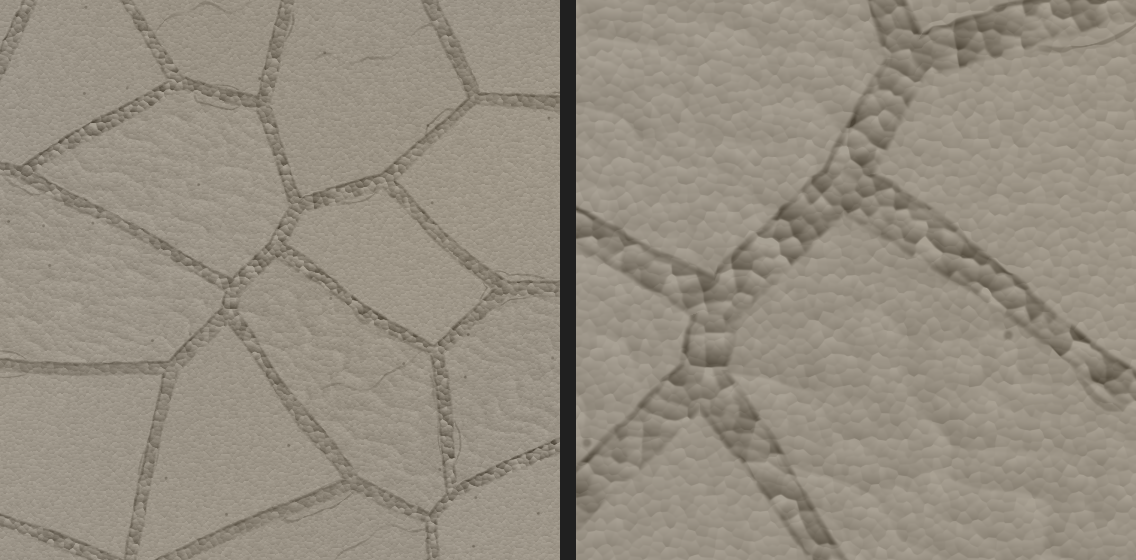
Left, the full canvas; right, a detail of the centre.
Write a Shadertoy shader that draws this texture.

```glsl
vec2 hash2(vec2 p) {
    vec3 h = fract(p.xyx * vec3(.1031, .1030, .0973));
    h += dot(h, h.yzx + 33.33);
    return fract((h.xx + h.yz) * h.zy);
}

// Soft cellular noise: xy points to the grain centre, z is the grain tone
vec3 grains(vec2 p) {
    vec2 cell = floor(p), f = p - cell;
    vec4 sum = vec4(0.);
    for (int y = -1; y <= 1; y++)
    for (int x = -1; x <= 1; x++) {
        vec2 g = vec2(x, y);
        vec2 r = g + hash2(cell + g) - f;
        sum += exp(-12. * dot(r, r)) * vec4(r, hash2(cell + g + 57.).x, 1.);
    }
    return sum.xyz / sum.w;
}

// Smooth wandering value, roughly -1 to 1
float waves(vec2 p) {
    return (sin(p.x + 1.7 * sin(p.y * .8)) + sin(p.y * 1.3 + 2. * sin(p.x * .6 + 1.))
          + .7 * sin(dot(p, vec2(1.9, -1.6)) + 2.)) / 2.7;
}

// Distance to the nearest joint; also the stone's id, local position and edge normal
float slabs(vec2 p, out vec2 id, out vec2 local, out vec2 normal) {
    vec2 scale = vec2(3.4, 2.7);
    vec2 q = p * scale, cell = floor(q), f = q - cell, nearest = vec2(9.);
    for (int y = -2; y <= 2; y++)
    for (int x = -2; x <= 2; x++) {
        vec2 g = vec2(x, y);
        vec2 r = (g + .05 + .9 * hash2(cell + g) - f) / scale;
        if (dot(r, r) < dot(nearest, nearest)) {
            nearest = r;
            id = cell + g;
        }
    }
    local = -nearest;
    normal = vec2(0., 1.);
    float edge = 9.;
    vec2 home = id - cell;
    for (int y = -2; y <= 2; y++)
    for (int x = -2; x <= 2; x++) {
        vec2 g = home + vec2(x, y);
        if (x == 0 && y == 0) continue;
        vec2 r = (g + .05 + .9 * hash2(cell + g) - f) / scale;
        vec2 n = normalize(r - nearest);
        float d = dot(.5 * (r + nearest), n);
        if (d < edge) {
            edge = d;
            normal = n;
        }
    }
    return edge;
}

void mainImage(out vec4 fragColor, in vec2 fragCoord) {
    vec2 uv = fragCoord / iResolution.y;
    float px = 1. / iResolution.y;

    // Bent, slightly ragged slab outlines
    vec2 p = uv + vec2(3., 7.);
    vec2 bend = .009 * vec2(waves(p * 9.), waves(p.yx * 9. + 4.));
    vec2 ragged = .0022 * grains(p * 55.).xy;
    vec2 id, local, normal;
    float d = slabs(p + bend + ragged, id, local, normal);
    float halfWidth = .0115 + .0032 * waves(p * 13.);
    float joint = 1. - smoothstep(-.0012 - px, .0012 + px, d - halfWidth);
    vec2 traits = hash2(id + 19.);

    // Fine sanded stone, with rippled cleft faces on some slabs
    vec3 fine = grains(p * 185.);
    vec3 medium = grains(p * 75.);
    float shade = .013 + .05 * fine.y + .038 * (fine.z - .5)
                + .014 * medium.y + .006 * waves(p * 6.) + .012 * (traits.y - .5);
    vec2 tilted = mat2(.91, .42, -.42, .91) * p;
    vec3 ripple = grains(tilted * vec2(26., 50.) + .6 * waves(p * 30.));
    float cleft = smoothstep(.6, .7, traits.x);
    shade += cleft * (.045 * ripple.y + .018 * (ripple.z - .5));

    // Small pits
    vec2 pitCell = floor(p * 16.);
    vec2 pitRandom = hash2(pitCell + 5.);
    float pitDistance = length(fract(p * 16.) - .2 - .6 * pitRandom) / 16.;
    shade += .13 * step(.88, hash2(pitCell).x) * (1. - smoothstep(.001, .004, pitDistance));

    // Hairline crack across a few slabs
    float path = .35 * local.x + .018 * sin(local.x * 28. + 6. * traits.x)
               + .006 * sin(local.x * 75.);
    float crack = 1. - smoothstep(.0006, .0012 + px, abs(local.y - path) * .8);
    shade += .085 * crack * step(.72, traits.y) * smoothstep(-.1, -.06, local.x)
           * (.65 + .35 * sin(local.x * 60.));

    // Thin chipped flakes beside the joints
    float chip = smoothstep(.35, .8, waves(p * 17. + 8.));
    float flake = abs(d - halfWidth - .013 * chip);
    shade += .09 * smoothstep(.05, .4, chip) * (1. - smoothstep(.0005, .001 + px, flake));

    // Gritty mortar, smoother in places
    vec3 grit = grains(p * 105.);
    float coarse = .75 + .35 * waves(p * 5. + 2.);
    float mortar = .085 + coarse * (.17 * grit.y + .05 * grit.x + .15 * (grit.z - .5))
                 + .04 * fine.y;
    shade = mix(shade, mortar, joint);

    // Shadowed rim, deepest below an overhanging slab edge
    float rim = 1. - smoothstep(.0005, .0025 + px, abs(d - halfWidth + .001));
    shade += rim * (.05 + .045 * dot(normal, vec2(.4, -.9))) * (.7 + .6 * medium.z);

    vec3 stone = vec3(.62, .59, .54) + vec3(.004, .001, -.006) * waves(p * 4.);
    fragColor = vec4(stone - clamp(shade, -.04, .32), 1.);
}
```
